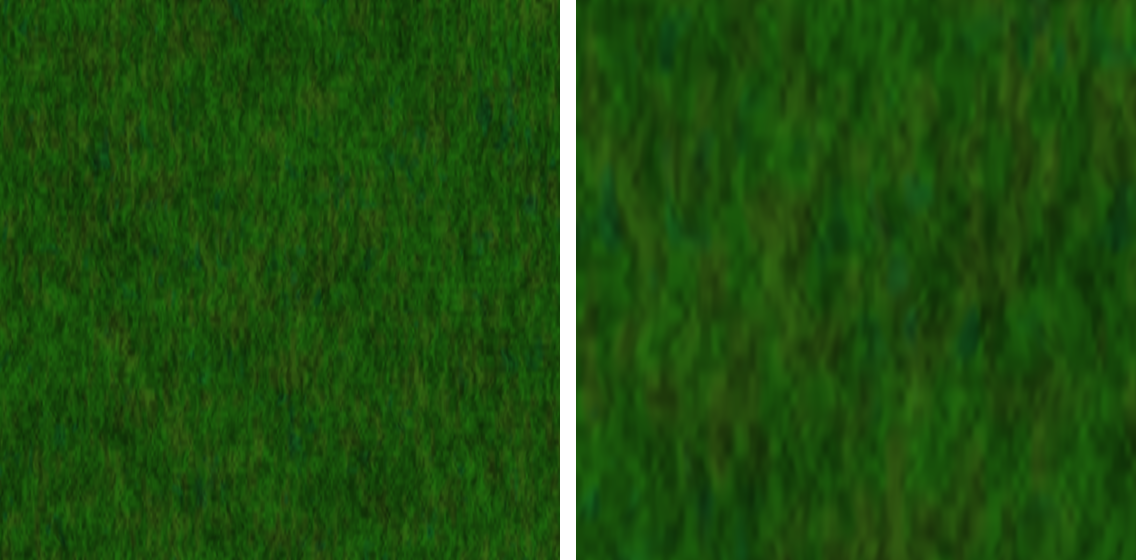
Left: the whole. Right: its middle third, enlarged.
A WebGL 1 fragment shader for this texture:

```glsl
precision highp float;

uniform vec2 u_resolution;

#define BLADE_FREQ vec2(140.0, 38.0)
#define FINE_FREQ vec2(240.0, 100.0)
#define CLUMP_FREQ vec2(48.0, 24.0)
#define PATCH_FREQ vec2(9.0, 8.0)
#define SWAY 0.005
#define CONTRAST 0.82
#define DRY_AMOUNT 0.75
#define TEAL_AMOUNT 0.55
#define GRASS_COLOR vec3(0.088, 0.302, 0.038)
#define DRY_COLOR vec3(0.185, 0.292, 0.060)
#define TEAL_COLOR vec3(0.030, 0.270, 0.125)

float hash(vec2 p) {
  return fract(sin(dot(p, vec2(127.1, 311.7))) * 43758.5453);
}

// Smooth value noise in 0..1
float noise(vec2 p) {
  vec2 cell = floor(p);
  vec2 f = fract(p);
  f = f * f * (3.0 - 2.0 * f);
  float low = mix(hash(cell), hash(cell + vec2(1.0, 0.0)), f.x);
  float high = mix(hash(cell + vec2(0.0, 1.0)), hash(cell + vec2(1.0, 1.0)), f.x);
  return mix(low, high, f.y);
}

// Layered noise for soft, irregular patches
float fbm(vec2 p) {
  float sum = 0.0;
  float weight = 0.5;
  for (int i = 0; i < 4; i++) {
    sum += weight * noise(p);
    p = p * 2.03 + vec2(17.3, 9.1);
    weight *= 0.5;
  }
  return sum / 0.9375;
}

// Upright blades, gently bent by a slow sideways sway
vec2 bend(vec2 uv) {
  float slow = noise(uv * vec2(16.0, 18.0) + 5.0) - 0.5;
  float quick = noise(uv * vec2(60.0, 40.0) + 31.0) - 0.5;
  return uv + vec2(SWAY * (slow + quick), 0.0);
}

// Signed brightness from fine strands up to broad patches
float shade(vec2 uv, vec2 bent) {
  float blades = noise(bent * BLADE_FREQ + 3.7) - 0.5;
  float strands = noise(bent * FINE_FREQ + 41.0) - 0.5;
  float clumps = noise(bent * CLUMP_FREQ + 73.0) - 0.5;
  float patches = fbm(uv * PATCH_FREQ + 12.0) - 0.5;
  return 0.48 * blades + 0.46 * strands + 0.22 * clumps + 0.32 * patches;
}

void main() {
  vec2 uv = gl_FragCoord.xy / u_resolution.y;
  vec2 bent = bend(uv);

  // Dry olive streaks gathered in loose patches
  float dryField = 0.50 * fbm(uv * vec2(14.0, 12.0) + 57.0)
                 + 0.50 * noise(bent * vec2(105.0, 28.0) + 19.0);
  float dry = DRY_AMOUNT * smoothstep(0.38, 0.82, dryField);

  // Sparse cool spots
  float tealField = 0.6 * fbm(uv * vec2(21.0, 17.0) + 91.0)
                  + 0.4 * noise(bent * vec2(90.0, 38.0) + 63.0);
  float teal = TEAL_AMOUNT * smoothstep(0.60, 0.84, tealField);

  vec3 color = mix(GRASS_COLOR, DRY_COLOR, dry);
  color = mix(color, TEAL_COLOR, teal);
  color *= 1.0 + CONTRAST * shade(uv, bent);

  gl_FragColor = vec4(clamp(color, 0.0, 1.0), 1.0);
}
```
